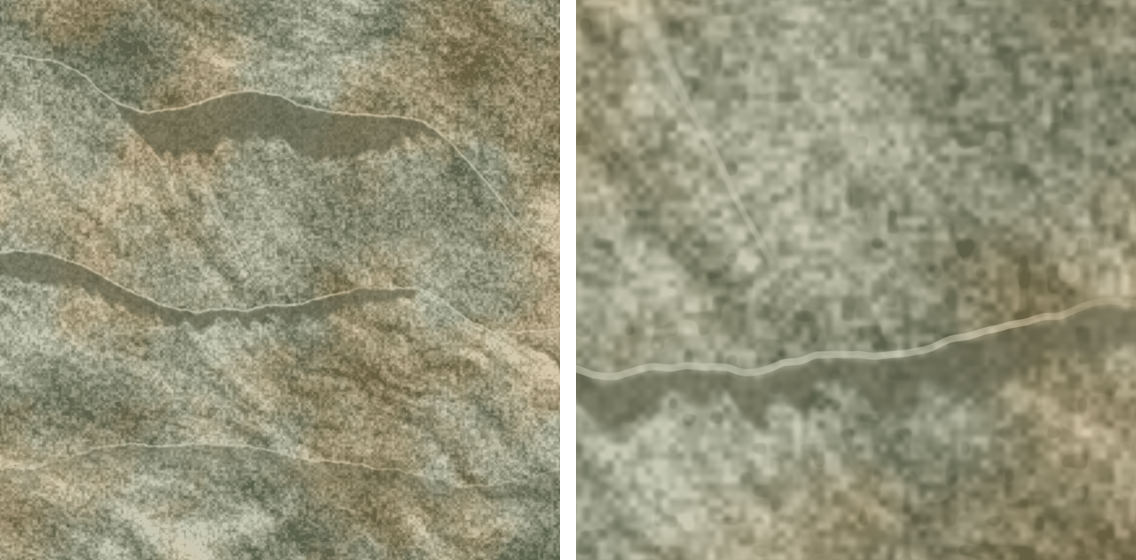
Left: the whole. Right: its middle third, enlarged.
A WebGL 1 fragment shader for this texture:

```glsl
precision highp float;
// Aerial view of dry, shrub-speckled hills cut by pale stream beds with shaded banks.
uniform vec2 u_resolution;

const vec3 SHADE_COLOR = vec3(0.375, 0.378, 0.290);
const vec3 MID_COLOR   = vec3(0.552, 0.543, 0.450);
const vec3 PALE_COLOR  = vec3(0.800, 0.785, 0.700);
const vec3 WARM_TINT   = vec3(0.035, 0.000, -0.030);
const vec3 COOL_TINT   = vec3(-0.020, 0.005, 0.010);
const float STEEP_ANGLE   = -0.98;  // fall line of the central slope
const float SHALLOW_ANGLE = -0.50;  // fall line elsewhere
const float RILL_CONTRAST  = 0.30;
const float RELIEF         = 0.26;
const float PATCH_CONTRAST = 0.36;
const float GRAIN_CONTRAST = 0.30;
const float GRAIN_SCALE    = 215.0;
const float SHRUB_SCALE    = 115.0;
const float BED_WIDTH      = 0.0021;

float hash(vec2 p) {
  vec3 q = fract(vec3(p.xyx) * 0.1031);
  q += dot(q, q.yzx + 33.33);
  return fract((q.x + q.y) * q.z);
}

float noise(vec2 p) {
  vec2 i = floor(p), f = fract(p);
  f = f * f * (3.0 - 2.0 * f);
  return mix(mix(hash(i), hash(i + vec2(1, 0)), f.x),
             mix(hash(i + vec2(0, 1)), hash(i + vec2(1, 1)), f.x), f.y);
}

float fbm(vec2 p) {
  float sum = 0.0, amp = 0.53;
  for (int i = 0; i < 4; i++) {
    sum += amp * noise(p);
    p = mat2(1.6, 1.2, -1.2, 1.6) * p + 11.3;
    amp *= 0.5;
  }
  return sum;
}

// Creased noise stretched along the fall line.
float rills(vec2 p, float angle) {
  vec2 along = vec2(cos(angle), sin(angle));
  vec2 q = vec2(dot(p, along), dot(p, vec2(-along.y, along.x)));
  q += 0.16 * (vec2(fbm(p * 5.0), fbm(p * 5.0 + 17.0)) - 0.5);
  vec2 freq = vec2(4.5, 12.0);
  float sum = 0.0, amp = 0.5;
  for (int i = 0; i < 4; i++) {
    sum += amp * abs(2.0 * noise(q * freq + float(i) * 7.7 + 40.0) - 1.0);
    freq *= 2.0;
    amp *= 0.56;
  }
  return sum;
}

// Height of each stream bed: 0 upper, 1 middle, 2 lower.
float bedHeight(float id, float x) {
  float wander = 0.022 * noise(vec2(x * 11.0, id * 9.0 + 3.5))
               + 0.009 * noise(vec2(x * 34.0, id * 9.0 + 5.5))
               + 0.004 * noise(vec2(x * 90.0, id * 9.0 + 7.5)) - 0.0175;
  float bump = (x - 0.45) / 0.13;
  float y = 0.90 - 0.11 * smoothstep(0.08, 0.27, x) + 0.04 * exp(-bump * bump)
          - 0.25 * smoothstep(0.73, 1.02, x);
  if (id > 0.5) y = 0.55 - 0.11 * smoothstep(0.05, 0.36, x)
          + 0.05 * smoothstep(0.36, 0.74, x) - 0.085 * smoothstep(0.74, 0.90, x);
  if (id > 1.5) y = 0.165 + 0.045 * smoothstep(0.0, 0.27, x)
          - 0.07 * smoothstep(0.30, 0.90, x) + 0.02 * smoothstep(0.90, 1.0, x);
  return y + wander;
}

// Depth of the shaded bank below each bed.
float bankDepth(float id, float x) {
  if (id < 0.5) return 0.085 * smoothstep(0.18, 0.30, x) * (1.0 - smoothstep(0.60, 0.84, x));
  if (id < 1.5) return mix(0.045, 0.025, smoothstep(0.1, 0.3, x)) * (1.0 - smoothstep(0.66, 0.82, x));
  return 0.035;
}

// Pale side channel running down the central slope.
float gully(vec2 p, float top, float sway, float width) {
  float x = top + sway * (1.0 - smoothstep(0.47, 0.74, p.y))
          + 0.025 * (noise(vec2(p.y * 22.0, top * 50.0)) - 0.5);
  float w = width * (0.6 + 2.0 * smoothstep(0.58, 0.72, p.y));
  float span = smoothstep(0.49, 0.53, p.y) * (1.0 - smoothstep(0.66, 0.72, p.y));
  return span * (1.0 - smoothstep(w * 0.4, w * 1.8, abs(p.x - x)));
}

void main() {
  vec2 p = gl_FragCoord.xy / u_resolution.y;
  float pixel = 1.0 / u_resolution.y;
  float upper = bedHeight(0.0, p.x), middle = bedHeight(1.0, p.x), lower = bedHeight(2.0, p.x);
  float central = smoothstep(middle - 0.01, middle + 0.02, p.y)
                * (1.0 - smoothstep(upper - 0.06, upper, p.y));

  // Eroded slopes, lit from one side
  vec2 lightStep = vec2(0.005, 0.009);
  float angle = p.y > middle && p.y < upper ? STEEP_ANGLE : SHALLOW_ANGLE;
  float height = rills(p, angle);
  float patches = fbm(p * vec2(5.0, 8.0) + 3.0);
  float tone = 0.565 + PATCH_CONTRAST * (patches - 0.5) + 0.02 * central
             + RILL_CONTRAST * (height - 0.35) * mix(1.0, 0.6, central)
             + RELIEF * (height - rills(p + lightStep, angle));
  tone -= 0.035 * (1.0 - smoothstep(lower - 0.06, lower, p.y));

  // Broken pale outcrop along the bottom
  float crest = (p.y - 0.015 - 0.17 * (p.x - 0.15)) / 0.035;
  tone += 0.15 * exp(-crest * crest) * smoothstep(0.40, 0.65, fbm(p * 17.0))
        * smoothstep(0.12, 0.25, p.x) * (1.0 - smoothstep(0.50, 0.64, p.x));

  // Shaded banks, their lit lower lips, and the pale beds
  float shade = 0.0, bed = 0.0;
  for (int i = 0; i < 3; i++) {
    float id = float(i);
    float y = bedHeight(id, p.x);
    float slope = (bedHeight(id, p.x + 0.003) - y) / 0.003;
    float below = y - p.y;
    float depth = bankDepth(id, p.x);
    float fringe = 0.024 * (noise(vec2(p.x * 65.0 + p.y * 20.0, p.y * 14.0)) - 0.5)
                 + 0.030 * (noise(vec2(p.x * 16.0, id + 2.5)) - 0.5) * smoothstep(0.02, 0.08, depth);
    float past = below + fringe - depth;
    float present = smoothstep(0.0, 0.015, depth);
    float soft = i == 2 ? 0.03 : 0.006;
    float bank = present * smoothstep(0.0, 0.007, below) * (1.0 - smoothstep(-soft, soft, past));
    shade = max(shade, bank * (i == 2 ? 0.45 : 1.0));
    if (i < 2) tone += 0.05 * present * smoothstep(0.0, 0.01, past) * exp(-max(past, 0.0) / 0.045);
    float dist = abs(below) / sqrt(1.0 + slope * slope);
    float strength = 0.35 + 0.65 * smoothstep(0.25, 0.65, noise(vec2(p.x * 9.0, id * 5.0 + 1.5)));
    bed = max(bed, strength * (1.0 - smoothstep(BED_WIDTH - pixel, BED_WIDTH + pixel, dist)));
  }
  tone = mix(tone, 0.435 + 0.10 * (patches - 0.5), shade * 0.88);
  float channels = max(gully(p, 0.345, 0.115, 0.0032), 0.45 * gully(p, 0.205, 0.055, 0.003));

  // Soil grain and shrubs
  float grain = 0.65 * noise(p * GRAIN_SCALE) + 0.35 * noise(p.yx * GRAIN_SCALE * 0.53 + 9.0) - 0.5;
  float shrubs = smoothstep(0.62, 0.85, noise(p * SHRUB_SCALE + 31.0));
  tone += (GRAIN_CONTRAST * grain - 0.07 * shrubs + 0.012) * (1.0 - 0.55 * shade);
  tone = mix(tone, 0.74 + 0.15 * grain, 0.75 * max(bed, channels));

  // Tone to colour, with warm and cool ground
  vec3 color = mix(SHADE_COLOR, MID_COLOR, clamp((tone - 0.37) / 0.175, 0.0, 1.0));
  color = mix(color, PALE_COLOR, clamp((tone - 0.545) / 0.24, 0.0, 1.0));
  float warmth = smoothstep(0.35, 0.70, fbm(p * 6.0 + 51.0)) + 0.15 * central;
  color += mix(COOL_TINT, WARM_TINT, warmth) * (1.0 - 0.6 * shade);
  gl_FragColor = vec4(clamp(color, 0.0, 1.0), 1.0);
}
```
